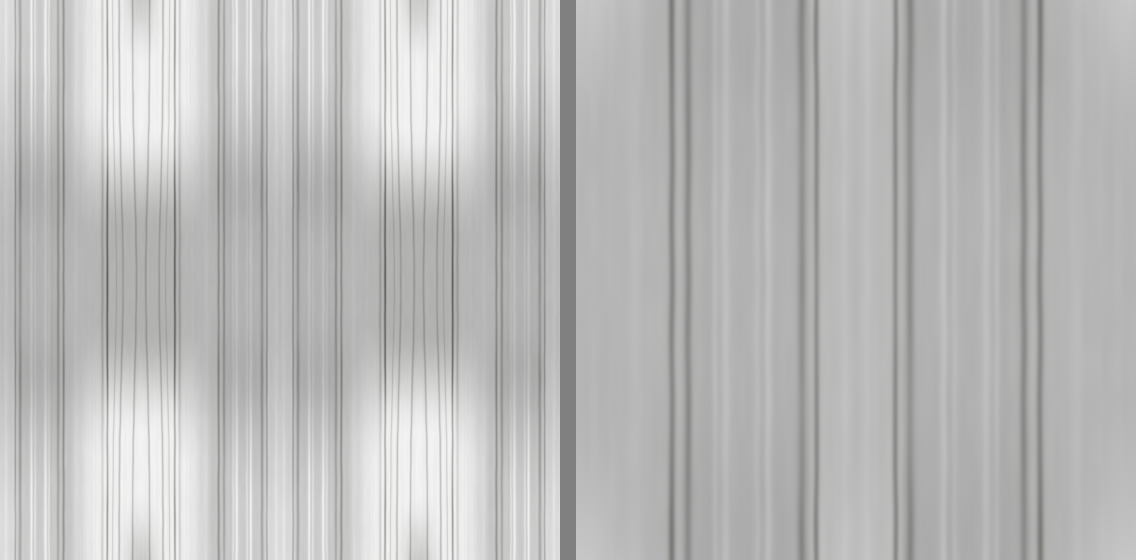
Left: the whole. Right: its middle third, enlarged.
A WebGL 2 fragment shader for this texture:

```glsl
#version 300 es
precision highp float;
// Brushed metal panelling: vertical panels mirrored left-right and top-bottom,
// split by thin dark grooves and pale glints, under a soft sheen that dims
// halfway up. Each half repeat is folded to t: 0 narrow strip, 1 wide panel.
uniform vec2 u_resolution;
out vec4 outColor;

#define REPEATS 2.016
#define MID_GRAY 0.695
#define STREAK 0.035
#define GRAIN 0.014
#define WOBBLE 0.003
#define BOW 0.028
#define GROOVE_TINT vec3(0.99, 0.99, 1.03)

float hash(vec2 p) {
    p = fract(p * vec2(0.1031, 0.1137));
    p += dot(p, p.yx + 33.33);
    return fract((p.x + p.y) * p.x * 57.3);
}

float noise(vec2 p) {
    vec2 i = floor(p), f = fract(p);
    f = f * f * (3.0 - 2.0 * f);
    return mix(mix(hash(i), hash(i + vec2(1, 0)), f.x),
               mix(hash(i + vec2(0, 1)), hash(i + vec2(1, 1)), f.x), f.y);
}

// Soft line that keeps its weight when thinner than a pixel
float line(float t, float center, float width, float px) {
    float w = sqrt(width * width + 0.2 * px * px);
    float q = (t - center) / w;
    return exp(-q * q) * width / w;
}

float edge(float t, float at) {
    return smoothstep(at - 0.008, at + 0.008, t);
}

// Sheen of the four panels; v is 0 at mid height and 1 at top and bottom
float panels(float t, float v) {
    float dip = 0.03 * exp(-pow((v - 0.34) / 0.16, 2.0));
    float strip = MID_GRAY + 0.03 + 0.13 * smoothstep(0.15, 0.9, v);
    float plain = MID_GRAY - dip + 0.095 * smoothstep(0.25, 0.85, v);
    float rise = smoothstep(0.44, 0.70, t);
    float slope = MID_GRAY + 0.015 - dip * (1.0 - rise)
        + mix(0.05, 0.225, rise) * smoothstep(0.12, 0.68, v);
    float wide = MID_GRAY + 0.005 + 0.245 * smoothstep(0.17, 0.56, v);
    wide -= 0.17 * smoothstep(0.74, 1.08, v) * smoothstep(0.80, 1.0, t);
    float g = mix(strip, plain, edge(t, 0.11));
    g = mix(g, slope, edge(t, 0.42));
    return mix(g, wide, edge(t, 0.74));
}

// Groove: center, width, depth
const vec3 grooves[6] = vec3[6](
    vec3(0.095, 0.007, 0.20), vec3(0.130, 0.010, 0.14),
    vec3(0.403, 0.009, 0.14), vec3(0.442, 0.008, 0.20),
    vec3(0.722, 0.009, 0.13), vec3(0.757, 0.007, 0.34));

// Bowed hairline in the wide panel: center, width, depth
const vec3 hairlines[3] = vec3[3](
    vec3(0.795, 0.005, 0.12), vec3(0.842, 0.007, 0.18), vec3(0.938, 0.007, 0.18));

// Glint: center, width, strength
const vec3 glints[6] = vec3[6](
    vec3(0.028, 0.010, 0.06), vec3(0.211, 0.009, 0.15),
    vec3(0.237, 0.008, 0.10), vec3(0.312, 0.010, 0.14),
    vec3(0.338, 0.007, 0.10), vec3(0.530, 0.012, 0.05));

void main() {
    vec2 uv = gl_FragCoord.xy / u_resolution;
    float px = 2.0 * REPEATS / u_resolution.x;

    // Fold both directions
    float t = 2.0 * abs(fract((uv.x - 0.5) * REPEATS + 0.5) - 0.5);
    float v = 2.0 * abs(uv.y - 0.5);
    float wavy = t + WOBBLE * (noise(vec2(t * 9.0, v * 14.0)) - 0.5);

    float g = panels(t, v);

    // Brushed streaks and faint grain
    float streaks = 0.6 * noise(vec2(t * 85.0, v * 1.5)) + 0.4 * noise(vec2(t * 34.0 + 7.0, v));
    g += STREAK * (streaks - 0.5) * mix(0.6, 1.3, v);
    g += GRAIN * (noise(vec2(uv.x * 250.0, uv.y * 40.0)) - 0.5);

    // Glints are strongest toward the top and bottom
    for (int i = 0; i < 6; i++)
        g += glints[i].z * line(wavy, glints[i].x, glints[i].y, px)
            * mix(0.35, 1.0, smoothstep(0.2, 0.8, v));

    // Grooves, then hairlines bending inward at mid height
    float dark = 0.0;
    for (int i = 0; i < 6; i++)
        dark += grooves[i].z * line(wavy, grooves[i].x, grooves[i].y, px)
            * mix(0.8, 1.1, noise(vec2(float(i) * 5.0, v * 6.0)));
    float bend = BOW * exp(-v * v * 5.0);
    for (int i = 0; i < 3; i++)
        dark += hairlines[i].z * line(wavy - bend, hairlines[i].x, hairlines[i].y, px)
            * mix(0.65, 1.15, smoothstep(0.1, 0.6, v));

    vec3 color = vec3(g) - dark * GROOVE_TINT;
    color.b -= 0.006 * edge(t, 0.74) * (1.0 - smoothstep(0.75, 0.92, g));
    outColor = vec4(clamp(color, 0.0, 1.0), 1.0);
}
```
